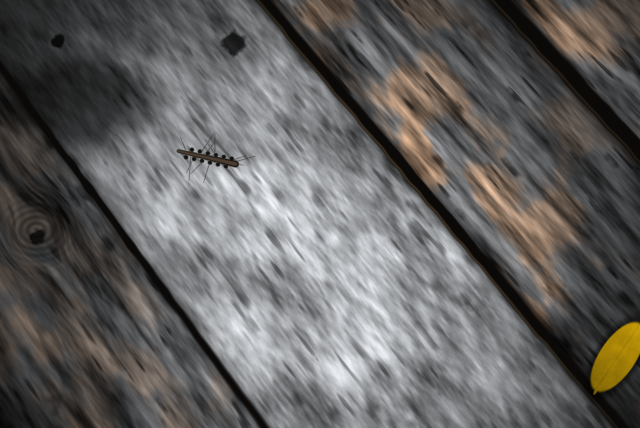
A Shadertoy shader for this texture:

```glsl
// Weathered grey deck planks running diagonally in slight perspective, with a
// twig, a knot, dark spots and a yellow leaf. Seams come from a perspective
// coordinate; the wood is layered noise stretched along the grain.

#define LIGHT_CENTER vec2(0.77, 0.42)
#define LIGHT_RADIUS vec2(0.80, 0.75)
#define PLANK_TONE vec4(0.50, 0.69, 0.48, 0.85)
#define COOL_TINT vec3(0.985, 1.0, 1.02)
#define WARM_TINT vec3(1.25, 1.0, 0.80)
#define GAP_COLOR vec3(0.045, 0.035, 0.028)
#define LEDGE_COLOR vec3(0.25, 0.20, 0.13)
#define LEAF_COLOR vec3(0.70, 0.55, 0.03)
#define KNOT_POS vec2(0.085, 0.463)
#define TWIG_HEAD vec2(0.417, 0.647)
#define TWIG_TAIL vec2(0.550, 0.617)
#define LEAF_POS vec2(1.443, 0.166)

float hash(vec2 p) {
    p = fract(p * vec2(0.1031, 0.1137));
    p += dot(p, p.yx + 33.33);
    return fract((p.x + p.y) * p.x * 91.7);
}

float noise(vec2 p) {
    vec2 i = floor(p), f = fract(p);
    f = f * f * (3.0 - 2.0 * f);
    return mix(mix(hash(i), hash(i + vec2(1, 0)), f.x),
               mix(hash(i + vec2(0, 1)), hash(i + vec2(1, 1)), f.x), f.y);
}

float fbm(vec2 p) {
    float sum = 0.0, amp = 0.5;
    for (int i = 0; i < 5; i++) {
        sum += amp * noise(p);
        p = mat2(1.98, 0.15, -0.15, 1.98) * p + 17.3;
        amp *= 0.5;
    }
    return sum;
}

// Distance to a segment whose radius shrinks from r0 to r1
float taper(vec2 p, vec2 a, vec2 b, float r0, float r1) {
    vec2 pa = p - a, ba = b - a;
    float h = clamp(dot(pa, ba) / dot(ba, ba), 0.0, 1.0);
    return length(pa - ba * h) - mix(r0, r1, h);
}

// Ragged round stain, 1 inside
float stain(vec2 p, vec2 c, float r) {
    float d = length(p - c) + r * 1.2 * (fbm(p * 1.1 / r) - 0.5);
    return 1.0 - smoothstep(0.5 * r, r, d);
}

// Twig with side knobs and thin stray fibres, as coverage
float twig(vec2 p, float px) {
    vec2 axis = TWIG_TAIL - TWIG_HEAD;
    vec2 side = normalize(vec2(-axis.y, axis.x));
    float body = taper(p, TWIG_HEAD, TWIG_TAIL, 0.004, 0.008);
    float fibres = 1.0;
    for (int i = 0; i < 12; i++) {
        float k = float(i), s = mod(k, 2.0) * 2.0 - 1.0;
        vec2 root = TWIG_HEAD + axis * (0.15 + 0.07 * k);
        body = min(body, length(p - root - side * s * 0.010) - 0.005);
        float ang = 6.283 * hash(vec2(k, 3.7));
        vec2 tip = root + vec2(cos(ang), sin(ang)) * mix(0.03, 0.065, hash(vec2(k, 8.1)));
        fibres = min(fibres, taper(p, root, tip, 0.0012, 0.0004));
    }
    return max(1.0 - smoothstep(-px, px, body), 0.55 * (1.0 - smoothstep(-px, px, fibres)));
}

void mainImage(out vec4 fragColor, in vec2 fragCoord) {
    vec2 uv = fragCoord / iResolution.y;
    float px = 1.0 / iResolution.y, t = 1.0 - uv.y;

    // Perspective: seam coordinate "plank" is a whole number at each gap
    float spread = 1.0 + 0.143 * t;
    float across = (uv.x - 0.75 * t) / spread;
    float plank = (0.8185 - sqrt(max(0.67 - 0.354 * (across + 0.115), 0.0))) / 0.177;
    int id = int(clamp(floor(plank), -1.0, 2.0));
    float worn = id == 0 ? 1.0 : 0.0;

    // Grain space, bent around the knot
    vec2 grain = vec2(across * 0.77, 0.64 * uv.x - 0.77 * uv.y);
    vec2 toKnot = uv - KNOT_POS;
    float knotSide = dot(toKnot, vec2(0.80, 0.60));
    float knot = exp(-dot(toKnot, toKnot) / 0.0045);
    grain.x -= 0.8 * knotSide * knot;
    grain += float(id) * vec2(3.1, 7.7) + 20.0;

    // Wood tone: blotches, streaks, fine fibres and short cracks
    float blotch = fbm(grain * vec2(9.0, 5.0));
    float streak = fbm(grain * vec2(58.0, mix(7.0, 17.0, worn)));
    float fibre = noise(grain * vec2(190.0, 38.0));
    float crack = smoothstep(0.62, 0.90, noise(grain * vec2(105.0, 15.0)))
                * smoothstep(0.40, 0.60, fbm(grain * 11.0 + 5.0));
    float tone = PLANK_TONE[id + 1];
    tone *= 1.0 + 0.9 * (blotch - 0.5) + mix(1.7, 0.85, worn) * (streak - 0.5)
          + 0.25 * (fibre - 0.5);
    tone *= 1.0 - mix(0.55, 0.35, worn) * crack;

    // Warm bare wood, strongest beside the left edge of the outer planks
    float warm = smoothstep(0.40, 0.62, fbm(grain * vec2(13.0, 7.0) + 9.0))
               * (1.0 - worn) * (1.0 - 0.7 * fract(plank));
    vec3 color = max(tone, 0.03) * (1.0 + 0.25 * warm) * mix(COOL_TINT, WARM_TINT, warm);

    // Knot rings, dark spots and broad stain
    float rings = 0.5 + 0.5 * sin(length(toKnot * vec2(1.0, 1.3)) * 330.0 + 6.0 * blotch);
    color *= 1.0 - 0.35 * knot * rings;
    color *= 1.0 - 0.75 * stain(uv, KNOT_POS - vec2(0.0, 0.015), 0.022);
    color *= 1.0 - 0.80 * stain(uv, vec2(0.137, 0.906), 0.021);
    color *= 1.0 - 0.75 * stain(uv, vec2(0.545, 0.902), 0.030);
    color *= 1.0 - 0.50 * stain(uv, vec2(0.19, 0.76), 0.17);

    // Pool of light fading to dark corners
    vec2 off = (uv - LIGHT_CENTER) / LIGHT_RADIUS;
    float light = exp(-pow(dot(off, off), 1.3));
    color *= light;

    // Gaps between planks, wider to the right, with a lit ledge on the left
    float seam = clamp(round(plank), -1.0, 2.0);
    float d = (plank - seam) * (0.8185 - 0.177 * plank) * spread * 0.77;
    d += 0.004 * (noise(grain * vec2(4.0, 30.0)) - 0.5);
    float halfGap = 0.008 + 0.006 * seam;
    float soft = px + 0.006 * abs(uv.y - 0.55);
    color *= 1.0 - 0.45 * exp(-max(abs(d) - halfGap, 0.0) / 0.012);
    float ledge = (1.0 - smoothstep(0.0, 0.005, abs(d + 0.75 * halfGap))) * step(0.5, seam);
    vec3 gap = mix(GAP_COLOR, LEDGE_COLOR, ledge * light);
    color = mix(color, gap, 1.0 - smoothstep(-soft, soft, abs(d) - halfGap));

    // Twig with a paler spine
    float spine = 1.0 - smoothstep(0.0, 0.005, taper(uv, TWIG_HEAD, TWIG_TAIL, 0.0, 0.002));
    color = mix(color, mix(vec3(0.08, 0.07, 0.06), vec3(0.30, 0.24, 0.19), spine), twig(uv, px));

    // Leaf with soft shadow, midrib and short stalk
    vec2 q = mat2(0.83, 0.56, -0.56, 0.83) * (uv - LEAF_POS);
    float leaf = (length(q / vec2(0.042, 0.094)) - 1.0) * 0.042;
    leaf = min(leaf, taper(q, vec2(0, -0.08), vec2(0.003, -0.102), 0.008, 0.002));
    color *= 1.0 - 0.5 * (1.0 - smoothstep(0.0, 0.018, leaf));
    float rib = 1.0 - smoothstep(0.0, 0.004, abs(q.x));
    vec3 leafColor = LEAF_COLOR * (0.92 + 1.8 * q.y + 0.2 * (fbm(q * 60.0 + 9.0) - 0.5) - 0.08 * rib);
    color = mix(color, leafColor, 1.0 - smoothstep(-px, px, leaf));

    fragColor = vec4(clamp(color, 0.0, 1.0), 1.0);
}
```
